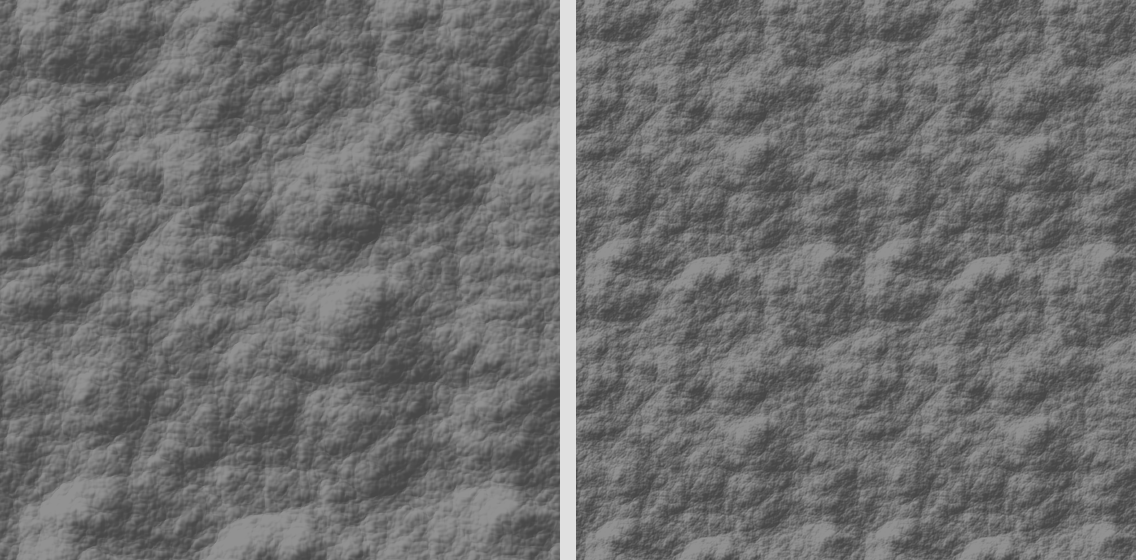
Left: one tile. Right: repeated 2 by 2.
Write a three.js fragment shader that draws this texture.

```glsl
varying vec2 vUv;

// Random unit gradient of a lattice point, wrapped every "period" cells
vec2 latticeGradient(vec2 cell, float period) {
  vec2 wrapped = mod(cell, period);
  vec3 h = fract(vec3(wrapped, period + wrapped.x) * vec3(0.1031, 0.1030, 0.0973));
  h += dot(h, h.yzx + 33.33);
  float angle = 6.28318 * fract((h.x + h.y) * h.z);
  return vec2(cos(angle), sin(angle));
}

// Analytic slope of tiling gradient noise
vec2 noiseSlope(vec2 p, float period) {
  vec2 cell = floor(p);
  vec2 f = p - cell;
  vec2 blend = f * f * f * (f * (f * 6.0 - 15.0) + 10.0);
  vec2 blendSlope = 30.0 * f * f * (f - 1.0) * (f - 1.0);

  vec2 ga = latticeGradient(cell, period);
  vec2 gb = latticeGradient(cell + vec2(1.0, 0.0), period);
  vec2 gc = latticeGradient(cell + vec2(0.0, 1.0), period);
  vec2 gd = latticeGradient(cell + vec2(1.0, 1.0), period);
  float a = dot(ga, f);
  float b = dot(gb, f - vec2(1.0, 0.0));
  float c = dot(gc, f - vec2(0.0, 1.0));
  float d = dot(gd, f - vec2(1.0, 1.0));

  vec2 gradientPart = mix(mix(ga, gb, blend.x), mix(gc, gd, blend.x), blend.y);
  vec2 blendPart = vec2(mix(b - a, d - c, blend.y), mix(c - a, d - b, blend.x));
  return gradientPart + blendSlope * blendPart;
}

// Slope of the rock surface: each octave is bent by the coarser ones
vec2 rockSlope(vec2 uv) {
  vec2 slope = vec2(0.0);
  float frequency = 4.0;
  float steepness = 0.8;
  for (int octave = 0; octave < 6; octave++) {
    vec2 offset = vec2(0.37, 0.71) * float(octave);
    slope += steepness * noiseSlope(uv * frequency + offset + 0.25 * slope, frequency);
    frequency *= 2.0;
    steepness *= 0.92;
  }
  return slope;
}

void main() {
  // Raking light across the diagonal, levelling off on fully lit faces
  vec2 lightDirection = vec2(-0.64, 0.77);
  float facing = -dot(rockSlope(vUv), lightDirection);
  float light = smoothstep(-2.6, 2.6, facing);
  gl_FragColor = vec4(vec3(mix(0.28, 0.572, light)), 1.0);
}
```
